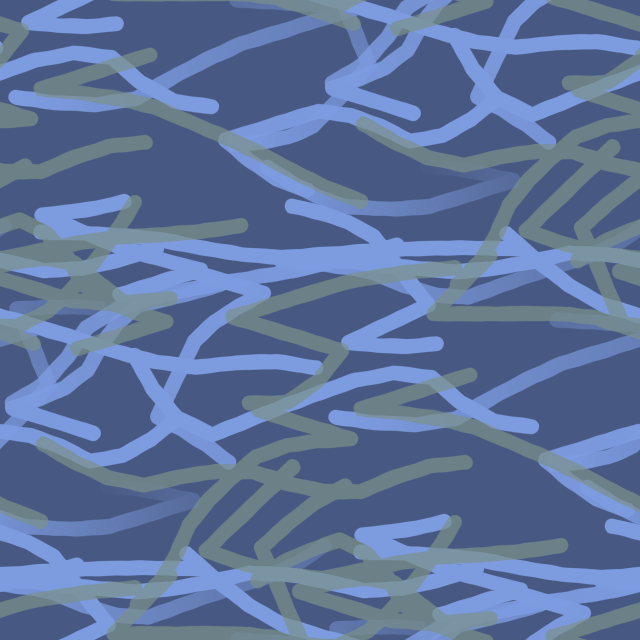
A WebGL 2 fragment shader for this pattern:

```glsl
#version 300 es
precision highp float;
// Tiling tangle of round-tipped brush strokes: fading blue ones beneath translucent sage ones.

uniform vec2 u_resolution;
out vec4 fragColor;

const vec3 NAVY = vec3(0.28, 0.35, 0.51);
const vec3 BLUE = vec3(0.49, 0.61, 0.88);
const vec3 SAGE = vec3(0.48, 0.565, 0.54);
const float SAGE_OPACITY = 0.7;

const int BLUE_STROKES = 14;
const int SAGE_STROKES = 9;
const int LEGS = 4;              // changes of direction per stroke
const int STEPS = 3;             // short segments per leg
const float RADIUS = 0.0117;     // half the stroke width
const vec2 STEP_RANGE = vec2(0.042, 0.064);
const float TURN_RATE = 0.5;     // how fast a stroke bends to a new slope
const float FLIP_CHANCE = 0.3;   // how often it doubles back in a zigzag
const float WOBBLE = 0.0016;     // roughness of the stroke edges
const float WOBBLE_CELLS = 24.0;

vec2 hash2(vec2 cell) {
    uvec2 v = uvec2(ivec2(cell)) * 1664525u + 1013904223u;
    v.x += v.y * 1664525u;
    v.y += v.x * 1664525u;
    v ^= v >> 16u;
    v.x += v.y * 1664525u;
    v.y += v.x * 1664525u;
    v ^= v >> 16u;
    return vec2(v & 65535u) / 65536.0;
}

// The pattern repeats along both half-diagonals; these axes make that lattice integer.
vec2 toLattice(vec2 p) { return vec2(p.x + p.y, p.x - p.y); }
vec2 fromLattice(vec2 q) { return 0.5 * vec2(q.x + q.y, q.x - q.y); }

// Offset to the nearest repeated copy.
vec2 wrapOffset(vec2 d) {
    vec2 q = toLattice(d);
    return fromLattice(q - round(q));
}

float gradientDot(vec2 cell, vec2 offset, float period) {
    float angle = 6.2832 * hash2(mod(cell, period)).x;
    return dot(vec2(cos(angle), sin(angle)), offset);
}

// Gradient noise that wraps after a whole number of cells.
float gradientNoise(vec2 p, float period) {
    vec2 i = floor(p), f = p - i;
    vec2 w = f * f * f * (f * (f * 6.0 - 15.0) + 10.0);
    vec2 e = vec2(1.0, 0.0);
    float low = mix(gradientDot(i, f, period), gradientDot(i + e, f - e, period), w.x);
    float high = mix(gradientDot(i + e.yx, f - e.yx, period),
                     gradientDot(i + e.xx, f - e.xx, period), w.x);
    return mix(low, high, w.y);
}

// Mostly shallow slopes, now and then a steep one.
float slopeAngle(float h) {
    float r = 2.0 * h - 1.0;
    return r * (0.45 + 0.85 * r * r);
}

// Opacity at p of one stroke that grows from startAlpha to full along its length.
float strokeAlpha(vec2 p, vec2 seed, vec2 pen, float stepLength, float startAlpha, float soft) {
    vec2 h = hash2(seed);
    float facing = h.x < 0.5 ? -1.0 : 1.0;
    float angle = slopeAngle(h.y);
    float alpha = 0.0, walked = 0.0;
    for (int leg = 0; leg < LEGS; leg++) {
        h = hash2(seed + vec2(0.0, leg + 1));
        float target = slopeAngle(h.x);
        if (leg > 0 && h.y < FLIP_CHANCE) {
            facing = -facing;
            target = -sign(angle) * max(abs(target), 0.3);
            angle = target;
        }
        for (int k = 0; k < STEPS; k++) {
            angle += (target - angle) * TURN_RATE;
            vec2 move = facing * stepLength * vec2(cos(angle), sin(angle));
            vec2 d = wrapOffset(p - pen - 0.5 * move) + 0.5 * move;
            float along = clamp(dot(d, move) / (stepLength * stepLength), 0.0, 1.0);
            float cover = smoothstep(-soft, soft, RADIUS - length(d - move * along));
            float progress = (walked + along) / float(LEGS * STEPS);
            alpha = max(alpha, cover * mix(startAlpha, 1.0, progress));
            pen += move;
            walked += 1.0;
        }
    }
    return alpha;
}

// Joint opacity of a set of strokes, spread evenly over the repeat.
float strokeLayer(vec2 p, int count, float layer, bool fading, float soft) {
    float clear = 1.0;
    for (int i = 0; i < count; i++) {
        vec2 seed = vec2(float(i) + 40.0 * layer, 100.0 * layer);
        vec2 h = hash2(seed + vec2(0.0, 50.0));
        vec2 start = fromLattice(fract(float(i) * vec2(0.7549, 0.5698) + 0.37 * layer));
        float startAlpha = fading ? min(1.0, 1.5 * h.y) : 1.0;
        float stepLength = mix(STEP_RANGE.x, STEP_RANGE.y, h.x);
        clear *= 1.0 - strokeAlpha(p, seed, start, stepLength, startAlpha, soft);
    }
    return 1.0 - clear;
}

void main() {
    vec2 p = gl_FragCoord.xy / u_resolution;
    float soft = 0.75 / min(u_resolution.x, u_resolution.y);
    vec2 q = toLattice(p) * WOBBLE_CELLS;
    p += WOBBLE * vec2(gradientNoise(q, WOBBLE_CELLS), gradientNoise(q + 7.5, WOBBLE_CELLS));

    vec3 color = mix(NAVY, BLUE, strokeLayer(p, BLUE_STROKES, 1.0, true, soft));
    color = mix(color, SAGE, SAGE_OPACITY * strokeLayer(p, SAGE_STROKES, 2.0, false, soft));
    fragColor = vec4(color, 1.0);
}
```
